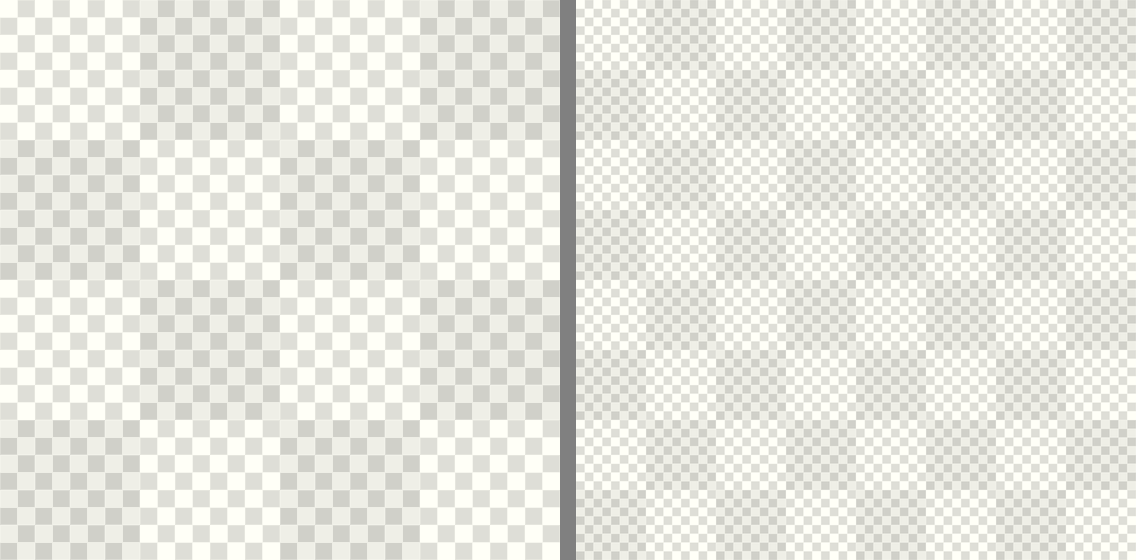
Left: one tile. Right: repeated 2 by 2.
Reproduce this pattern procedurally as a Shadertoy shader.

```glsl
const float CELLS = 32.0;            // small squares per side
const float BLOCKS = 4.0;            // large squares per side
const vec3 BASE = vec3(1.0, 1.0, 0.97);
const vec3 CELL_TINT = vec3(0.87, 0.87, 0.868);
const vec3 BLOCK_TINT = vec3(0.937, 0.937, 0.934);
const float LINE_WIDTH = 0.06;       // fraction of a small square
const float LINE_STRENGTH = 0.45;

// Distance to the nearest grid line on each axis
vec2 gridDistance(vec2 p) {
    return abs(p - round(p));
}

// Smooth checkerboard: 1 on the square at the origin, 0 on its neighbours
float checker(vec2 p, float pixel) {
    vec2 side = 1.0 - 2.0 * mod(floor(p), 2.0);
    vec2 wave = side * min(gridDistance(p) / (0.5 * pixel), 1.0);
    return 0.5 + 0.5 * wave.x * wave.y;
}

// Coverage of the thin lines between squares
float gridLines(vec2 p, float pixel) {
    vec2 d = gridDistance(p);
    float edge = 0.5 * LINE_WIDTH - min(d.x, d.y);
    return clamp(edge / pixel + 0.5, 0.0, 1.0) * min(LINE_WIDTH / pixel, 1.0);
}

void mainImage(out vec4 fragColor, in vec2 fragCoord) {
    vec2 uv = fragCoord / iResolution.xy;
    float pixel = 1.0 / min(iResolution.x, iResolution.y);
    vec2 cell = uv * CELLS;

    // Two checkerboards multiplied together
    vec3 color = BASE;
    color *= mix(vec3(1.0), CELL_TINT, checker(cell, pixel * CELLS));
    color *= mix(vec3(1.0), BLOCK_TINT, checker(uv * BLOCKS, pixel * BLOCKS));

    // Pale seams
    color = mix(color, BASE, LINE_STRENGTH * gridLines(cell, pixel * CELLS));
    fragColor = vec4(color, 1.0);
}
```
